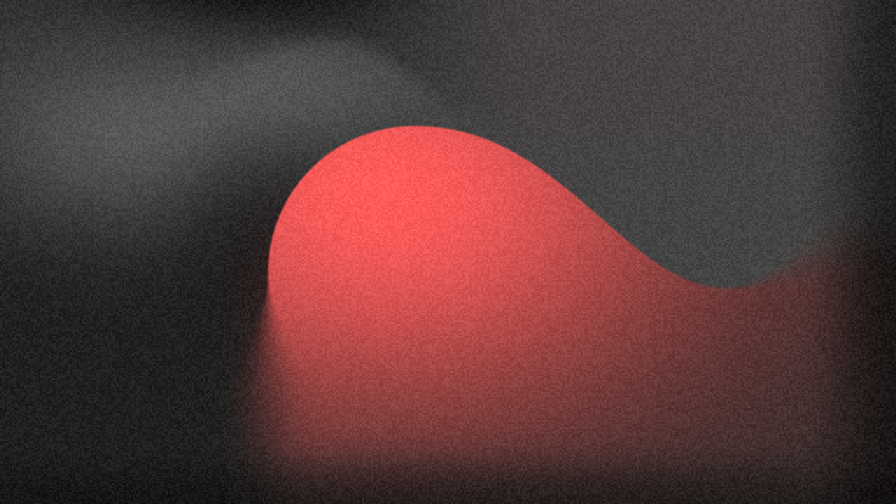
Write a WebGL 1 fragment shader that draws this background.

```glsl
precision highp float;
// Grainy coral hill with a crisp crest and blurred flanks over smoky grey light.

#define ASPECT (16.0 / 9.0)
#define GRAIN_ROWS 288.0
#define GRAIN_AMOUNT 0.075
#define CREST vec2(0.822, 0.46)
#define CREST_RADIUS 0.29
#define TROUGH vec2(1.447, 0.428)
#define EDGE_SOFTNESS 0.003
#define CORAL vec3(1.0, 0.36, 0.355)
#define EMBER vec3(0.20, 0.17, 0.167)

uniform vec2 u_resolution;

float hash(vec2 p) {
  vec3 q = fract(vec3(p.xyx) * 0.1031);
  q += dot(q, q.yzx + 33.33);
  return fract((q.x + q.y) * q.z);
}

// Gaussian spot of light
float spot(vec2 p, vec2 center, vec2 spread) {
  vec2 d = (p - center) / spread;
  return exp(-dot(d, d));
}

// Height of the slope running from the crest through the trough
float slopeHeight(float x) {
  float top = CREST.y + CREST_RADIUS;
  float t = clamp((x - CREST.x) / (TROUGH.x - CREST.x), 0.0, 1.0);
  t -= 0.25 * t * (1.0 - t) * (1.0 - 0.8 * t * t * t);
  float fall = mix(TROUGH.y, top, 0.5 + 0.5 * cos(3.14159 * t));
  return fall + 0.1 * smoothstep(TROUGH.x, 1.74, x);
}

// Approximate signed distance to the hill, negative inside
float hillDistance(vec2 p) {
  if (p.x < CREST.x) {
    return length(p - vec2(CREST.x, min(p.y, CREST.y))) - CREST_RADIUS;
  }
  float run = 0.01;
  float rise = slopeHeight(p.x + run) - slopeHeight(p.x - run);
  return (p.y - slopeHeight(p.x)) / length(vec2(1.0, rise / (2.0 * run)));
}

vec3 smokyBackground(vec2 p) {
  float grey = mix(0.125, 0.19, smoothstep(0.4, 0.85, p.y));
  grey = mix(grey, 0.27, smoothstep(0.65, 1.1, p.x));

  // Pale band beneath a curved ridge
  float side = (p.x - 0.66) / (p.x < 0.66 ? 0.45 : 0.25);
  float ridge = 0.70 + 0.225 * exp(-side * side);
  float blur = 0.13 - 0.10 * smoothstep(0.2, 0.6, p.x);
  float below = 1.0 - smoothstep(ridge - blur, ridge + blur, p.y);
  grey += 0.12 * below * spot(p, vec2(0.62, 0.83), vec2(0.26, 0.16));

  // Left light, dark top pocket and shadow beside the hill
  grey += 0.16 * spot(p, vec2(0.25, 0.72), vec2(0.32, 0.20));
  grey -= 0.12 * spot(p, vec2(0.50, 1.02), vec2(0.28, 0.07));
  grey *= 1.0 - 0.3 * spot(p, vec2(0.52, 0.56), vec2(0.16, 0.18));

  float warmth = smoothstep(0.6, 1.1, p.x) * smoothstep(0.45, 0.9, p.y);
  return grey * mix(vec3(1.0, 0.99, 0.99), vec3(1.03, 0.97, 0.98), warmth);
}

vec3 hillColor(vec2 p) {
  float glow = spot(p, vec2(0.76, 0.62), vec2(0.66, 0.47));
  glow *= smoothstep(-0.04, 0.16, p.y);
  glow *= 1.0 - 0.7 * smoothstep(1.6, 1.78, p.x);
  return mix(EMBER, CORAL, glow);
}

void main() {
  vec2 uv = gl_FragCoord.xy / u_resolution;
  vec2 p = uv * vec2(ASPECT, 1.0);

  // The edge blurs down the left flank and toward the right
  float d = hillDistance(p);
  float softness = EDGE_SOFTNESS + 0.09 * smoothstep(TROUGH.x, 1.72, p.x);
  softness += 0.1 * smoothstep(0.0, 0.28, CREST.y - p.y);
  float cover = 1.0 - smoothstep(-softness, softness, d);

  vec3 color = smokyBackground(p);
  float halo = exp(-max(d, 0.0) / 0.05) * spot(p, vec2(0.5, 0.38), vec2(0.2, 0.2));
  color += vec3(0.09, 0.02, 0.02) * halo;
  color = mix(color, hillColor(p), cover);

  // Darken the right and bottom borders
  color *= 1.0 - 0.5 * smoothstep(1.58, 1.78, p.x);
  color *= 0.68 + 0.32 * smoothstep(0.0, 0.12, p.y);

  // Film grain on a grid fixed to the canvas
  float grain = hash(floor(p * GRAIN_ROWS)) - 0.5;
  color += GRAIN_AMOUNT * grain;
  gl_FragColor = vec4(color, 1.0);
}
```
